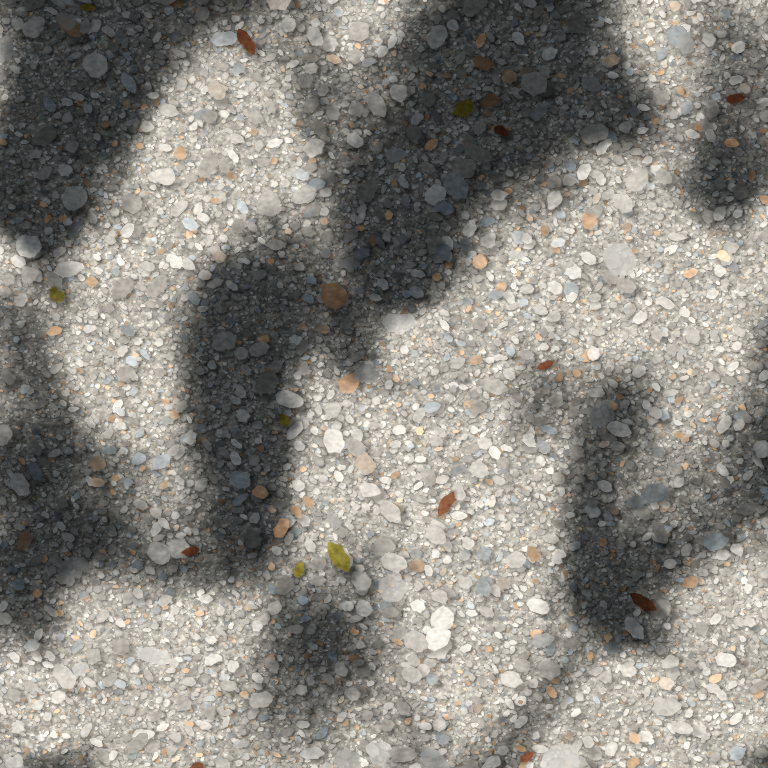
Reproduce this texture procedurally as a Shadertoy shader.

```glsl
// Sunlit gravel under soft, dappled tree shadows.
// Layers of angular pebbles, from fine to coarse, lie on gritty ground; sparse
// chips and leaf litter go on top, then warped gradient noise casts the shade.

const vec3  GROUND       = vec3(0.70, 0.68, 0.635);
const vec3  STONE_DARK   = vec3(0.61, 0.59, 0.555);
const vec3  STONE_PALE   = vec3(0.93, 0.91, 0.87);
const vec3  CHIP         = vec3(0.76, 0.75, 0.725);
const vec3  LEAF_OLIVE   = vec3(0.58, 0.53, 0.20);
const vec3  LEAF_RUST    = vec3(0.50, 0.29, 0.18);
const vec3  WARM_TINT    = vec3(1.08, 0.92, 0.77);
const vec3  COOL_TINT    = vec3(0.86, 0.91, 0.96);
const vec3  SHADE_TINT   = vec3(0.33, 0.355, 0.39);
const float SHADE_POWER  = 1.6;    // extra grain contrast in the shade
const float SHADE_CELLS  = 3.7;    // shadow blobs across the canvas
const vec2  SHADE_RANGE  = vec2(-0.20, 0.36);
const float EXPOSURE     = 1.12;
const int   STONE_LAYERS = 4;
const float FINEST_CELLS = 185.0;
const float LAYER_RATIO  = 0.56;
const float TILT         = 2.3;    // spread of pebble directions, radians
const float SOFTNESS     = 0.0013; // edge blur in canvas units

vec4 hash4(vec2 p) {
    vec4 q = fract(p.xyxy * vec4(0.1031, 0.1030, 0.0973, 0.1099));
    q += dot(q, q.wzxy + 33.33);
    return fract((q.xxyz + q.yzzw) * q.zywx);
}

float cornerSlope(vec2 corner, vec2 offset) {
    float angle = 6.2832 * hash4(corner).x;
    return dot(vec2(cos(angle), sin(angle)), offset);
}

float gradientNoise(vec2 p) {
    vec2 i = floor(p), f = p - i;
    vec2 u = f * f * f * (f * (f * 6.0 - 15.0) + 10.0);
    vec2 e = vec2(1.0, 0.0);
    float low  = mix(cornerSlope(i, f), cornerSlope(i + e, f - e), u.x);
    float high = mix(cornerSlope(i + e.yx, f - e.yx),
                     cornerSlope(i + e.xx, f - e.xx), u.x);
    return mix(low, high, u.y);
}

mat2 rotation(float angle) {
    float c = cos(angle), s = sin(angle);
    return mat2(c, s, -s, c);
}

// Returns coverage, tone, hue and contact shadow of scattered angular pebbles.
vec4 pebbles(vec2 uv, float cells, float density, float elongation) {
    vec2 p = uv * cells, home = floor(p);
    float soft = max(SOFTNESS, 0.6 / iResolution.y) * cells;
    float chipping = 0.13 * gradientNoise(p * 2.7 + 17.0);
    vec4 hit = vec4(0.0);
    for (int y = -1; y <= 1; y++)
    for (int x = -1; x <= 1; x++) {
        vec2 cell = home + vec2(x, y);
        vec4 a = hash4(cell + cells * 1.7);
        vec4 b = hash4(cell + cells * 3.1 + 91.0);
        if (a.z > density) continue;
        vec2 r = p - cell - a.xy;
        vec2 q = rotation((b.x - 0.5) * TILT) * r;
        q.y *= mix(1.0, elongation, a.w);
        float hexagon = max(abs(q.x) * 0.87 + abs(q.y) * 0.5, abs(q.y));
        float radius = mix(0.25, 0.60, b.y * b.y);
        float d = mix(length(q), hexagon, 0.6) + chipping - radius;
        float cover = 1.0 - smoothstep(-soft, soft, d);
        float contact = 1.0 - smoothstep(-0.05, 0.22, d + 0.25 * (r.y - r.x));
        if (cover > hit.x) hit.xyz = vec3(cover, b.z, b.w);
        hit.w = max(hit.w, contact);
    }
    return hit;
}

vec3 stoneColor(float tone, float hue) {
    vec3 color = mix(STONE_DARK, STONE_PALE, tone);
    color *= mix(vec3(1.0), WARM_TINT, smoothstep(0.90, 0.97, hue));
    return color * mix(COOL_TINT, vec3(1.0), smoothstep(0.06, 0.14, hue));
}

// Two octaves of warped noise, heavier toward the top of the canvas.
float shadeAmount(vec2 uv) {
    vec2 p = uv * SHADE_CELLS + vec2(5.3, 2.1);
    p += 0.45 * vec2(gradientNoise(p * 0.9 + 31.0), gradientNoise(p * 0.9 + 57.0));
    float field = gradientNoise(p) + 0.5 * gradientNoise(p * 2.1 + 9.0);
    field += 0.14 * (uv.y - 0.5) + 0.09 * gradientNoise(uv * 55.0);
    return smoothstep(SHADE_RANGE.x, SHADE_RANGE.y, field);
}

void mainImage(out vec4 fragColor, in vec2 fragCoord) {
    vec2 uv = fragCoord / iResolution.y;

    // Gritty ground
    float grit = gradientNoise(uv * vec2(95.0, 130.0))
               + 0.8 * gradientNoise(uv * vec2(190.0, 230.0));
    vec3 albedo = GROUND * (1.0 + 0.28 * grit);

    // Pebbles, fine to coarse
    float cells = FINEST_CELLS;
    for (int i = 0; i < STONE_LAYERS; i++) {
        vec4 stone = pebbles(uv, cells, 0.9 - 0.22 * float(i), 2.0);
        albedo *= 1.0 - 0.20 * stone.w * (1.0 - stone.x);
        vec3 color = stoneColor(stone.y, stone.z) * (1.0 + 0.10 * grit);
        albedo = mix(albedo, color, 0.9 * stone.x);
        cells *= LAYER_RATIO;
    }

    // Flat chips and leaf litter
    vec4 chip = pebbles(uv, 23.0, 0.05, 2.4);
    albedo = mix(albedo, CHIP * (0.85 + 0.25 * chip.y), 0.75 * chip.x);
    vec4 leaf = pebbles(uv, 29.0, 0.022, 3.0);
    vec3 leafColor = mix(LEAF_RUST, LEAF_OLIVE, step(0.5, leaf.z));
    albedo *= 1.0 - 0.25 * leaf.w * (1.0 - leaf.x);
    albedo = mix(albedo, leafColor * (0.85 + 0.3 * leaf.y + 0.15 * grit), 0.85 * leaf.x);

    // Broad stains, then sun and shade
    albedo *= EXPOSURE * (1.0 + 0.12 * gradientNoise(uv * 11.0 + 3.0));
    float shade = shadeAmount(uv);
    vec3 color = pow(max(albedo, 0.0), vec3(mix(1.0, SHADE_POWER, shade)));
    color *= mix(vec3(1.0), SHADE_TINT, shade);
    fragColor = vec4(clamp(color, 0.0, 1.0), 1.0);
}
```
